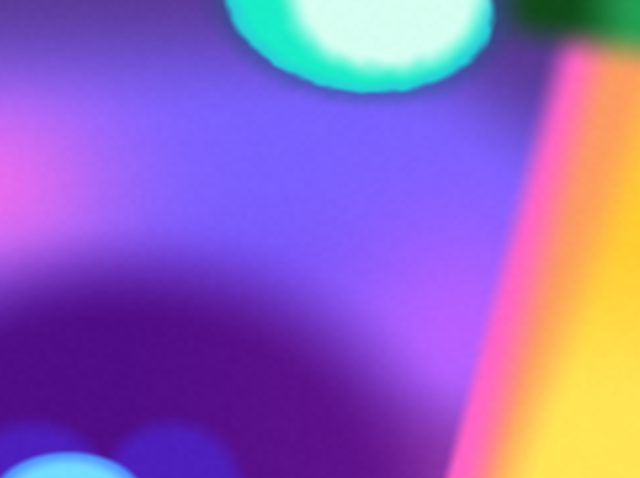
Give the GLSL for this background, as a WebGL 1 fragment shader.

```glsl
precision highp float;
// Defocused stage lights: a violet haze with a dark dome below, a slanted
// pink-to-yellow beam at the right and bright bokeh discs cut by the borders.
// Soft ellipses and smooth masks are layered from back to front.
uniform vec2 u_resolution;

float hash(vec2 p) {
  return fract(sin(dot(p, vec2(127.1, 311.7))) * 43758.5453);
}

float noise(vec2 p) {
  vec2 i = floor(p), f = fract(p);
  f = f * f * (3.0 - 2.0 * f);
  return mix(mix(hash(i), hash(i + vec2(1.0, 0.0)), f.x),
             mix(hash(i + vec2(0.0, 1.0)), hash(i + 1.0), f.x), f.y);
}

// Normalised distance from an ellipse centre: 1.0 on its outline
float ellipse(vec2 p, vec2 center, vec2 radius) {
  return length((p - center) / radius);
}

float glow(vec2 p, vec2 center, vec2 radius) {
  float d = ellipse(p, center, radius);
  return exp(-d * d);
}

vec3 violetHaze(vec2 p) {
  vec3 color = vec3(0.47, 0.38, 1.0);
  color = mix(color, vec3(0.45, 0.28, 0.94), 0.6 * glow(p, vec2(0.45, 0.42), vec2(0.4, 0.12)));
  color = mix(color, vec3(0.90, 0.42, 0.94), glow(p, vec2(-0.04, 0.61), vec2(0.28, 0.22)));
  color = mix(color, vec3(0.72, 0.37, 1.0), glow(p, vec2(0.97, 0.29), vec2(0.26, 0.26)));
  color = mix(color, vec3(0.60, 0.25, 0.70), 1.0 - smoothstep(0.02, 0.24, p.y));

  // Dimmer towards the top, most of all in the right corner
  float shade = smoothstep(0.74, 1.04, p.y + 0.18 * smoothstep(0.8, 1.2, p.x));
  color = mix(color, vec3(0.34, 0.21, 0.55), 0.9 * shade);

  // Dark dome rising from the lower border
  float dome = ellipse(p, vec2(0.26, -0.045), vec2(0.61, 0.47));
  vec3 domeColor = mix(vec3(0.31, 0.05, 0.53), vec3(0.37, 0.07, 0.55), smoothstep(0.2, 0.8, p.x));
  return mix(domeColor, color, smoothstep(0.78, 1.27, dome));
}

vec3 addBeam(vec3 color, vec2 p) {
  float across = p.x - 0.936 - 0.27 * p.y;
  float blur = mix(0.016, 0.045, p.y);
  vec3 beam = mix(vec3(1.0, 0.39, 0.78), vec3(0.99, 0.61, 0.38), smoothstep(0.015, 0.13, across));
  vec3 yellow = mix(vec3(1.0, 0.90, 0.34), vec3(1.0, 0.80, 0.20), smoothstep(0.1, 0.55, p.y));
  beam = mix(beam, yellow, smoothstep(0.06, 0.2, across - 0.1 * p.y));
  return mix(color, beam, smoothstep(-blur, blur, across));
}

vec3 addGreenCorner(vec3 color, vec2 p) {
  vec3 green = mix(vec3(0.06, 0.29, 0.10), vec3(0.14, 0.62, 0.32), smoothstep(1.18, 1.34, p.x));
  float mask = smoothstep(0.86, 0.97, p.y + 0.15 * (p.x - 1.2));
  return mix(color, green, mask * smoothstep(0.98, 1.13, p.x));
}

// Turquoise disc with a pale core, slightly tilted and rough at the rim
vec3 addTopBokeh(vec3 color, vec2 p) {
  vec2 q = vec2(p.x, p.y + 0.08 * (p.x - 0.753));
  float rim = ellipse(q, vec2(0.753, 1.0), vec2(0.284, 0.195));
  rim += 0.03 * (noise(p * 45.0) - 0.5);
  color = mix(color, vec3(0.10, 0.34, 0.50), 0.5 * (1.0 - smoothstep(0.95, 1.22, rim)));
  vec3 disc = mix(vec3(0.10, 0.93, 0.78), vec3(0.16, 0.80, 0.86), smoothstep(0.82, 1.0, rim));
  float core = ellipse(p, vec2(0.81, 1.01), vec2(0.225, 0.175));
  core += 0.05 * (noise(p * 32.0) - 0.5);
  disc = mix(vec3(0.84, 1.0, 0.95), disc, smoothstep(0.72, 1.06, core));
  return mix(disc, color, smoothstep(0.95, 1.03, rim));
}

// Two blue halos with a cyan disc in front of them
vec3 addLowerBokeh(vec3 color, vec2 p) {
  float left = ellipse(p, vec2(0.07, -0.03), vec2(0.17, 0.16));
  float right = ellipse(p, vec2(0.36, -0.03), vec2(0.16, 0.16));
  float halo = 1.0 - smoothstep(0.72, 1.08, min(left, right));
  color = mix(color, vec3(0.30, 0.13, 0.77), 0.85 * halo);
  float disc = ellipse(p, vec2(0.143, -0.045), vec2(0.16, 0.1));
  vec3 cyan = mix(vec3(0.45, 0.86, 1.0), vec3(0.30, 0.55, 1.0), smoothstep(0.65, 1.0, disc));
  return mix(cyan, color, smoothstep(0.92, 1.06, disc));
}

void main() {
  // Canvas height is 1.0, width is 1.34
  vec2 p = gl_FragCoord.xy / u_resolution * vec2(1.34, 1.0);
  vec3 color = violetHaze(p);
  color = addBeam(color, p);
  color = addGreenCorner(color, p);
  color = addTopBokeh(color, p);
  color = addLowerBokeh(color, p);
  color += 0.012 * (noise(p * 90.0) - 0.5);
  gl_FragColor = vec4(clamp(color, 0.0, 1.0), 1.0);
}
```
